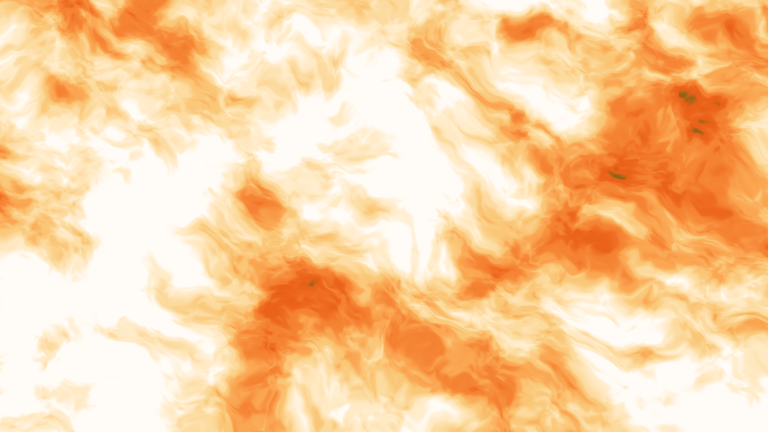
A WebGL 1 fragment shader for this texture:

```glsl
precision highp float;
// Billowing fire: white-hot clouds over orange wisps with rare dark embers.

uniform vec2 u_resolution;

const float NOISE_DEVIATION = 0.2145;
const float BRIGHTNESS = 0.48;

float hash(vec2 cell) {
  return fract(sin(dot(cell, vec2(127.1, 311.7))) * 43758.5453);
}

float valueNoise(vec2 p) {
  vec2 cell = floor(p);
  vec2 f = fract(p);
  vec2 blend = f * f * (3.0 - 2.0 * f);
  float low = mix(hash(cell), hash(cell + vec2(1.0, 0.0)), blend.x);
  float high = mix(hash(cell + vec2(0.0, 1.0)), hash(cell + vec2(1.0, 1.0)), blend.x);
  return mix(low, high, blend.y);
}

mat2 rotation(float angle) {
  float c = cos(angle);
  float s = sin(angle);
  return mat2(c, s, -s, c);
}

// Layered noise scaled to zero mean and unit deviation.
float turbulence(vec2 p, float gain) {
  mat2 turn = rotation(0.5);
  float sum = 0.0;
  float power = 0.0;
  float amplitude = 1.0;
  for (int i = 0; i < 4; i++) {
    sum += amplitude * (valueNoise(p) - 0.5);
    power += amplitude * amplitude;
    amplitude *= gain;
    p = turn * p * 2.03 + vec2(17.3, 9.1);
  }
  return sum / (NOISE_DEVIATION * sqrt(power));
}

vec2 swirl(vec2 p, float scale, float strength) {
  vec2 q = p * scale;
  return p + strength * vec2(turbulence(q + 3.7, 0.5), turbulence(q + 41.2, 0.5));
}

// Stretched along a falling diagonal.
vec2 streakSpace(vec2 p, float angle, vec2 scale) {
  return rotation(angle) * p * scale;
}

// Spreads bell-shaped noise evenly over 0..1.
float evenShare(float level) {
  return 1.0 / (1.0 + exp(-1.702 * level));
}

vec3 fireColor(float heat) {
  vec3 ember = vec3(0.50, 0.40, 0.08);
  vec3 red = vec3(0.92, 0.38, 0.10);
  vec3 deepOrange = vec3(0.96, 0.51, 0.20);
  vec3 orange = vec3(0.98, 0.65, 0.32);
  vec3 amber = vec3(0.98, 0.78, 0.47);
  vec3 sand = vec3(0.99, 0.86, 0.63);
  vec3 cream = vec3(1.00, 0.92, 0.78);
  vec3 white = vec3(1.00, 0.985, 0.965);
  vec3 color = mix(ember, red, smoothstep(0.005, 0.016, heat));
  color = mix(color, deepOrange, smoothstep(0.016, 0.06, heat));
  color = mix(color, orange, smoothstep(0.06, 0.17, heat));
  color = mix(color, amber, smoothstep(0.17, 0.33, heat));
  color = mix(color, sand, smoothstep(0.33, 0.52, heat));
  color = mix(color, cream, smoothstep(0.52, 0.71, heat));
  return mix(color, white, smoothstep(0.71, 0.88, heat));
}

void main() {
  vec2 p = gl_FragCoord.xy / u_resolution.y;

  // Broad clouds, then finer wisps curled by a second swirl.
  vec2 curled = swirl(p, 4.0, 0.025);
  vec2 wispy = swirl(curled, 11.0, 0.008);
  float clouds = turbulence(curled * 2.9 + vec2(5.2, 1.3), 0.45);
  float wisps = turbulence(streakSpace(wispy, 0.45, vec2(9.0, 15.0)), 0.6);

  // Thin bright filaments along the zero line of another field.
  float veinField = turbulence(streakSpace(wispy, 0.3, vec2(7.0, 11.0)) + 23.0, 0.5);
  float veins = exp(-4.0 * abs(veinField)) - 0.19;

  float level = BRIGHTNESS + 0.88 * clouds + 0.50 * wisps + 0.35 * veins;
  gl_FragColor = vec4(fireColor(evenShare(level)), 1.0);
}
```
